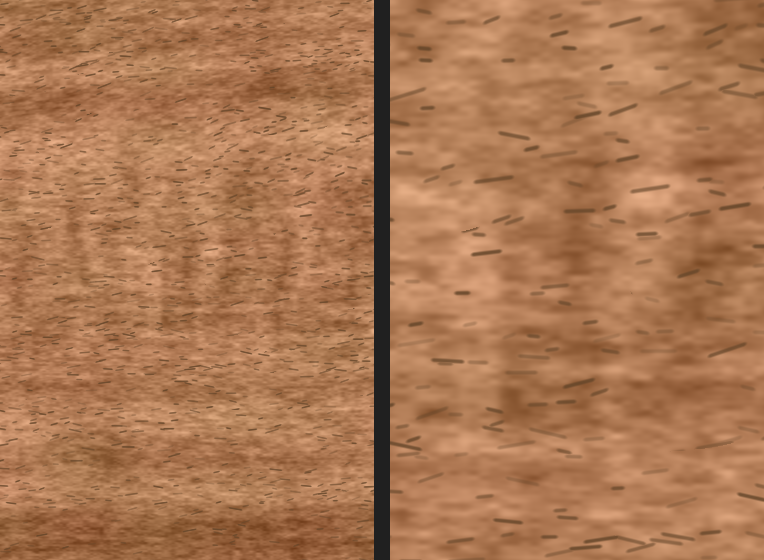
Left, the full canvas; right, a detail of the centre.
This texture is drawn by a Shadertoy shader. Its source:

```glsl
#define MID_WOOD vec3(0.685, 0.475, 0.326)
#define TONE_STEP vec3(0.055, 0.052, 0.050)
#define PORE_COLOR vec3(0.39, 0.27, 0.16)
#define PORE_CELL vec2(0.021, 0.0062)
#define PORE_SHARE 0.30
#define GRAIN_GAIN 1.0
#define FIGURE_GAIN 2.7
#define BAND_TILT 0.07

float hash(vec2 p) {
    vec3 q = fract(vec3(p.xyx) * 0.1031);
    q += dot(q, q.yzx + 33.33);
    return fract((q.x + q.y) * q.z);
}

// Value noise centred on zero
float noise(vec2 p) {
    vec2 i = floor(p), f = fract(p);
    f = f * f * (3.0 - 2.0 * f);
    float low = mix(hash(i), hash(i + vec2(1, 0)), f.x);
    float high = mix(hash(i + vec2(0, 1)), hash(i + vec2(1, 1)), f.x);
    return mix(low, high, f.y) - 0.5;
}

// Growth bands: height, half width, tone
float bandTone(float y) {
    const vec3 bands[11] = vec3[11](
        vec3(0.985, 0.016, -1.3), vec3(0.915, 0.020, -0.9),
        vec3(0.870, 0.020, 0.6), vec3(0.802, 0.027, -2.0),
        vec3(0.730, 0.045, 0.8), vec3(0.450, 0.060, -0.4),
        vec3(0.347, 0.014, 0.7), vec3(0.305, 0.025, -1.2),
        vec3(0.240, 0.028, 0.6), vec3(0.175, 0.030, -1.0),
        vec3(0.130, 0.016, 0.4));
    float tone = 0.4;
    for (int i = 0; i < 11; i++) {
        float d = (y - bands[i].x) / bands[i].y;
        tone += bands[i].z * exp(-d * d);
    }
    return tone - 2.0 * (1.0 - smoothstep(0.07, 0.115, y));
}

// Fibres drawn out along the horizontal grain
float grainTone(vec2 p) {
    float tone = 1.5 * noise(p * vec2(3.0, 62.0) + 7.0);
    tone += 1.4 * noise(p * vec2(13.0, 85.0) + 19.0);
    tone += 1.9 * noise(p * vec2(40.0, 125.0) + 31.0);
    tone += 2.5 * noise(p * vec2(78.0, 225.0) + 53.0);
    return tone + 1.4 * noise(p * vec2(165.0, 340.0) + 71.0);
}

// Upright ripples, strongest across the middle
float figureTone(vec2 p) {
    float middle = smoothstep(0.30, 0.48, p.y) * (1.0 - smoothstep(0.62, 0.76, p.y));
    float x = p.x + 0.03 * noise(p * vec2(5.0, 9.0));
    float ripple = noise(vec2(x * 30.0, p.y * 5.5) + 11.0);
    ripple += 0.5 * noise(vec2(x * 62.0, p.y * 12.0) + 43.0);
    return ripple * mix(0.35, 1.0, middle);
}

// Short dark dashes scattered over a jittered grid
float poreMask(vec2 p, float share, float pixel) {
    vec2 home = floor(p / PORE_CELL);
    float mask = 0.0;
    for (int j = -1; j <= 1; j++)
    for (int i = -1; i <= 1; i++) {
        vec2 cell = home + vec2(i, j);
        float size = hash(cell + 17.0);
        vec2 jitter = vec2(hash(cell + 37.0), hash(cell + 59.0));
        vec2 d = p - (cell + jitter) * PORE_CELL;
        d.y -= d.x * 0.6 * (hash(cell + 83.0) - 0.4);
        float halfLength = mix(0.002, 0.010, size * size);
        d.x = max(abs(d.x) - halfLength, 0.0) * 0.6;
        float dash = 1.0 - smoothstep(0.0003, 0.0016 + pixel * 0.5, length(d));
        float present = step(hash(cell + 101.0), share);
        mask = max(mask, dash * present * mix(0.25, 0.85, hash(cell + 127.0)));
    }
    return mask;
}

void mainImage(out vec4 fragColor, in vec2 fragCoord) {
    float pixel = 1.0 / iResolution.y;
    vec2 p = fragCoord * pixel;

    // Grain climbs to the right in the upper part
    vec2 g = p;
    g.y -= BAND_TILT * p.x * smoothstep(0.5, 0.85, p.y);
    g.y += 0.010 * noise(p * vec2(4.0, 7.0) + 3.0);

    float bands = bandTone(g.y);
    float tone = bands + GRAIN_GAIN * grainTone(g) + FIGURE_GAIN * figureTone(p);
    tone += 0.9 * noise(p * vec2(6.0, 9.0) + 91.0);
    vec3 color = MID_WOOD + TONE_STEP * tone;

    // Slow drift between reddish and yellowish wood
    color += vec3(0.025, -0.008, 0.010) * noise(p * vec2(7.0, 16.0) + 23.0);

    // Pores gather in the lighter bands
    float share = PORE_SHARE * clamp(0.75 + 0.35 * bands, 0.25, 1.2);
    share *= 1.0 + 1.2 * noise(g * vec2(6.0, 24.0) + 5.0);
    color = mix(color, PORE_COLOR, poreMask(g, share, pixel));

    fragColor = vec4(clamp(color, 0.0, 1.0), 1.0);
}
```
